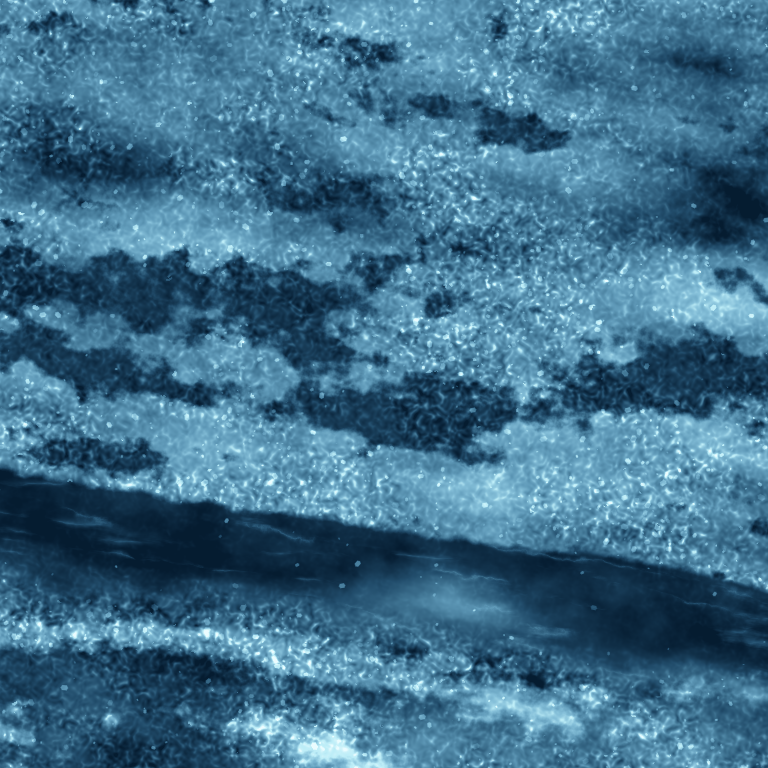
This texture is drawn by a Shadertoy shader. Its source:

```glsl
// Dark blue glacier ice: slanting strata, ragged clear windows and glinting frost grains.

const float SLOPE = 0.15;          // downward tilt of the strata to the right
const float BAND_LOW = 0.250;      // clear dark band, measured across the strata
const float BAND_HIGH = 0.388;
const float BODY_TONE = 0.53;      // average tone of the cloudy ice
const float CLEAR_TONE = 0.05;     // tone of the deep clear ice
const float GRAIN_SCALE = 80.0;    // frost grains per canvas height
const float GRAIN_CONTRAST = 0.58;
const float CHIP_SCALE = 105.0;    // cells of bright ice chips per canvas height
const float CHIP_SHARE = 0.60;
const vec3 GLINT = vec3(0.92, 0.99, 1.0);
const vec3 ICE[6] = vec3[6](
    vec3(0.02, 0.11, 0.19), vec3(0.13, 0.30, 0.42), vec3(0.26, 0.47, 0.59),
    vec3(0.38, 0.61, 0.73), vec3(0.52, 0.75, 0.85), vec3(0.74, 0.93, 0.97));

vec2 hash2(vec2 cell) {
    uvec2 v = uvec2(ivec2(cell)) * uvec2(1597334673u, 3812015801u);
    uint n = (v.x ^ v.y) * 1597334673u;
    n = (n ^ (n >> 15u)) * 2246822519u;
    n ^= n >> 13u;
    return vec2(n & 65535u, n >> 16u) / 65535.0;
}

float slopeAt(vec2 cell, vec2 offset) {
    float angle = 6.2831853 * hash2(cell).x;
    return dot(vec2(cos(angle), sin(angle)), offset);
}

float gradientNoise(vec2 p) {
    vec2 i = floor(p), f = p - i;
    vec2 u = f * f * f * (f * (f * 6.0 - 15.0) + 10.0);
    vec2 e = vec2(1.0, 0.0);
    return mix(mix(slopeAt(i, f), slopeAt(i + e.xy, f - e.xy), u.x),
               mix(slopeAt(i + e.yx, f - e.yx), slopeAt(i + e.xx, f - e.xx), u.x), u.y);
}

float fbm(vec2 p) {
    float sum = 0.0, amplitude = 1.0;
    for (int i = 0; i < 5; i++) {
        sum += amplitude * gradientNoise(p);
        p = mat2(1.62, 1.2, -1.2, 1.62) * p + 17.3;
        amplitude *= 0.5;
    }
    return sum;
}

float glow(vec2 p, vec2 centre, vec2 radius) {
    vec2 d = (p - centre) / radius;
    return exp(-dot(d, d));
}

// Crumbled relief of frost grains with sharp bright crests
float grainRelief(vec2 p) {
    vec2 g = p * GRAIN_SCALE;
    g += 0.35 * vec2(gradientNoise(g * 0.7 + 5.0), gradientNoise(g * 0.7 + 41.0));
    float coarse = gradientNoise(g * 0.55 + 3.0);
    float medium = gradientNoise(g * 1.1 + 9.0);
    float fine = gradientNoise(mat2(1.6, 1.2, -1.2, 1.6) * g + 27.0);
    float crest = max(medium + fine, 0.0);
    return 0.35 * coarse + 0.50 * medium + 0.55 * fine + 0.9 * crest * crest - 0.10;
}

// Scattered small angular chips
float chips(vec2 p, float density) {
    vec2 g = p * CHIP_SCALE, home = floor(g);
    float brightness = 0.0;
    for (int y = -1; y <= 1; y++)
    for (int x = -1; x <= 1; x++) {
        vec2 cell = home + vec2(x, y);
        vec2 place = hash2(cell), kind = hash2(cell + 311.0);
        float angle = 3.14159 * kind.y;
        vec2 d = mat2(cos(angle), -sin(angle), sin(angle), cos(angle)) * (g - cell - place);
        float size = mix(0.12, 0.55, place.y * place.y * place.y);
        float edge = max(abs(d.x) + 0.6 * abs(d.y), 1.5 * abs(d.y)) - size;
        float present = step(kind.x, density * CHIP_SHARE);
        brightness = max(brightness, present * (0.3 + 0.7 * place.x) * smoothstep(0.14, -0.14, edge));
    }
    return brightness;
}

float threads(vec2 q) {
    float ridge = 1.0 - abs(gradientNoise(q * vec2(3.0, 30.0) + 0.15 * fbm(q * 30.0)));
    return pow(ridge, 16.0) * smoothstep(-0.1, 0.5, fbm(q * vec2(9.0, 40.0) + 60.0));
}

void mainImage(out vec4 fragColor, in vec2 fragCoord) {
    vec2 p = fragCoord / iResolution.y;
    vec2 q = vec2(p.x, p.y + SLOPE * p.x);
    q += 0.022 * vec2(fbm(p * 3.0 + 3.0), 0.7 * fbm(p * 3.0 + 31.0));
    float rough = fbm(p * 24.0 + 8.0);
    float streak = fbm(q * vec2(2.2, 8.0) + 12.0);
    float mottle = fbm(q * vec2(6.0, 12.0) + 50.0);

    // Cloudy ice with broad light and shade
    float tone = BODY_TONE + 0.30 * streak + 0.24 * mottle + 0.13 * rough;
    tone += 0.28 * glow(p, vec2(0.84, 0.59), vec2(0.27, 0.11));
    tone += 0.22 * glow(p, vec2(0.24, 0.42), vec2(0.34, 0.07));
    tone -= 0.46 * glow(p, vec2(0.98, 0.75), vec2(0.22, 0.10));
    tone -= 0.20 * glow(p, vec2(0.14, 0.79), vec2(0.20, 0.06));

    // Ragged clear windows, most of them in the middle strata
    float middle = smoothstep(0.47, 0.53, q.y) * smoothstep(0.86, 0.68, q.y);
    float window = fbm(q * vec2(3.2, 10.0) + 90.0) + 0.42 * rough + 0.27 * middle;
    window = smoothstep(0.18, 0.52, window);
    tone = mix(tone, CLEAR_TONE + 0.04, 0.92 * window);

    // Broken frost wisps and bright snow below the band
    float below = smoothstep(BAND_LOW + 0.02, BAND_LOW - 0.05, q.y + 0.05 * mottle);
    float wisp = smoothstep(-0.15, 0.40, fbm(q * vec2(3.0, 13.0) + 23.0) + 0.40 * rough);
    float low = 0.17 + 0.60 * wisp + 0.22 * mottle;
    low += 0.34 * glow(p, vec2(0.85, 0.05), vec2(0.18, 0.07));
    low += 0.30 * glow(p, vec2(0.50, 0.00), vec2(0.24, 0.07));
    low -= 0.30 * glow(p, vec2(0.68, 0.14), vec2(0.25, 0.05));
    tone = mix(tone, low, below);

    // Deep clear band: crisp upper edge, soft lower edge, hazy heart
    float across = q.y + 0.008 * rough;
    float band = smoothstep(BAND_LOW - 0.035, BAND_LOW + 0.045, across + 0.06 * mottle)
               * smoothstep(BAND_HIGH + 0.006, BAND_HIGH - 0.006, across);
    float haze = 0.32 * glow(p, vec2(0.56, 0.21), vec2(0.13, 0.05)) * (1.0 + mottle);
    float deep = CLEAR_TONE + 0.10 * streak + 0.08 * mottle + 0.05 * rough + haze;
    tone = mix(tone, deep + 0.22 * threads(q), band);

    // Frost grain, strongest where the ice is pale and crusted
    float crust = smoothstep(-0.30, 0.35, fbm(q * vec2(4.0, 7.0) + 140.0) + 0.4 * rough);
    float frost = mix(0.38, 1.0, crust) * mix(1.0, 0.15, band);
    frost *= mix(0.50, 1.0, smoothstep(0.05, 0.50, tone));
    frost *= 1.0 - 0.7 * glow(p, vec2(0.98, 0.75), vec2(0.20, 0.09));
    float pale = smoothstep(0.0, 0.8, tone + 0.15);
    tone += GRAIN_CONTRAST * frost * grainRelief(p);
    tone += 0.42 * chips(p, frost * frost * pale + 0.03);

    // Blue ice ramp with whitened glints
    float level = clamp(tone, 0.0, 0.9999) * 5.0;
    int step0 = int(level);
    vec3 colour = mix(ICE[step0], ICE[step0 + 1], fract(level));
    colour = mix(colour, GLINT, smoothstep(1.0, 1.3, tone));
    fragColor = vec4(colour, 1.0);
}
```
